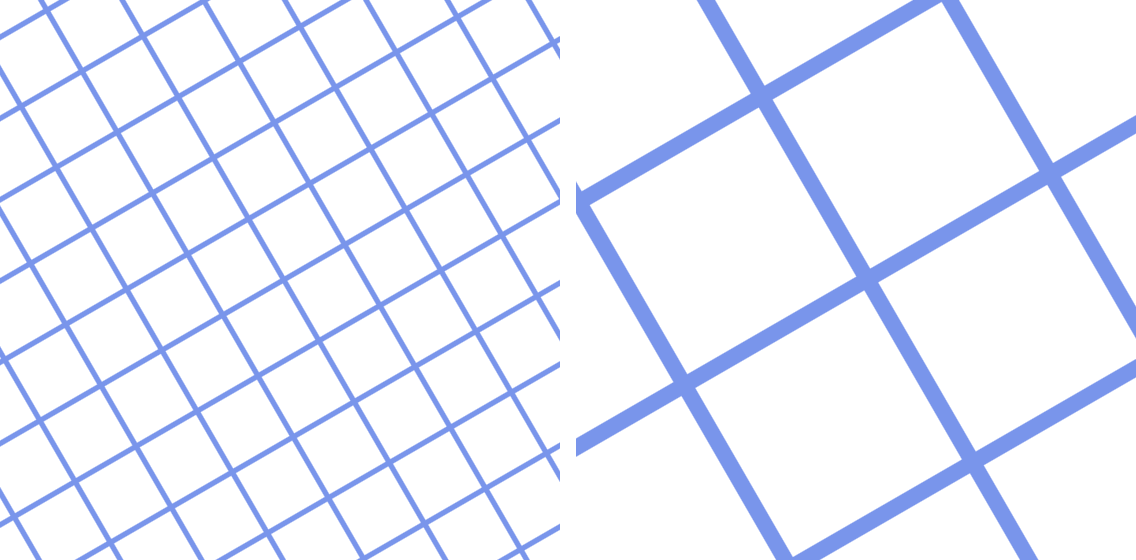
Left, the full canvas; right, a detail of the centre.
Write a WebGL 1 fragment shader that draws this pattern.

```glsl
precision highp float;
// Square lattice of thin blue lines on white, tilted by thirty degrees.
// The plane is rotated about one crossing, folded into cells with fract,
// and the distance to the nearest line on each axis is stroked smoothly.

uniform vec2 u_resolution;

const vec3 PAPER_COLOR = vec3(1.0);
const vec3 LINE_COLOR = vec3(0.475, 0.585, 0.922);
const float TILT = 0.5236;                    // radians, counterclockwise
const float CELL_SIZE = 0.1257;               // spacing of the lines
const float LINE_WIDTH = 0.0095;
const vec2 CROSSING = vec2(0.5067, 0.5003);   // one crossing of the lattice
const float EDGE_PIXELS = 1.3;                // width of the smoothed edge

// Turns a point clockwise, which tilts the pattern counterclockwise.
vec2 rotate(vec2 p, float angle) {
  float c = cos(angle);
  float s = sin(angle);
  return vec2(c * p.x + s * p.y, c * p.y - s * p.x);
}

// Distance to the nearest line of each of the two families.
vec2 latticeDistance(vec2 p) {
  return abs(fract(p / CELL_SIZE + 0.5) - 0.5) * CELL_SIZE;
}

void main() {
  float canvasSize = min(u_resolution.x, u_resolution.y);
  vec2 position = gl_FragCoord.xy / canvasSize;
  float edge = EDGE_PIXELS / canvasSize;

  // Coverage of each line family, joined where they cross
  vec2 dist = latticeDistance(rotate(position - CROSSING, TILT));
  vec2 coverage = clamp(0.5 + (0.5 * LINE_WIDTH - dist) / edge, 0.0, 1.0);
  float ink = 1.0 - (1.0 - coverage.x) * (1.0 - coverage.y);

  gl_FragColor = vec4(mix(PAPER_COLOR, LINE_COLOR, ink), 1.0);
}
```
